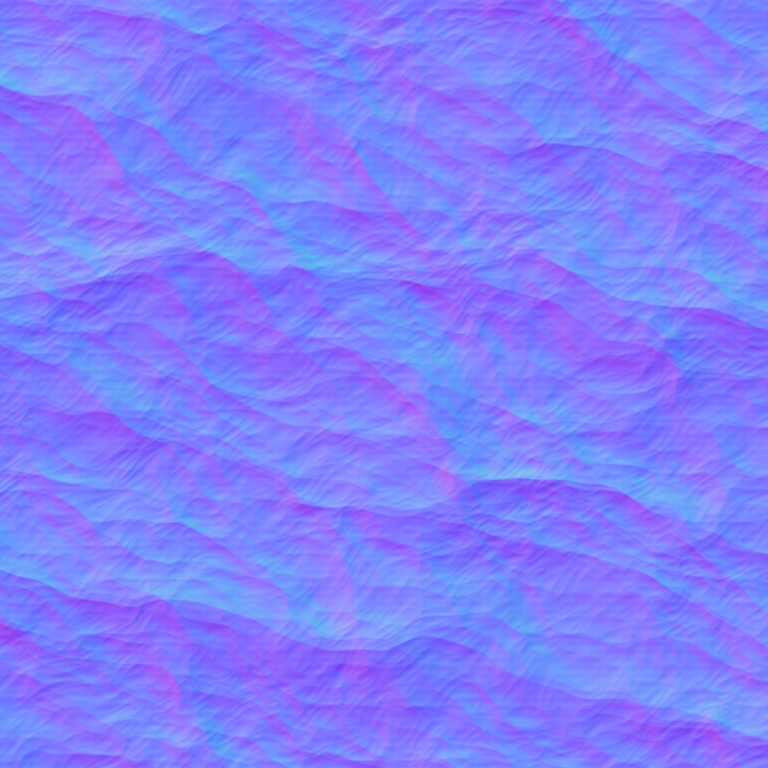
Write a three.js fragment shader that draws this texture map.

```glsl
// Tangent-space normal map of crumpled, woven cloth.
// Height is a sum of warped rounded folds (cellular paraboloids with sharp
// valleys), diagonal creases, fine wrinkles and a weave; slopes give the color.

varying vec2 vUv;

const float TAU = 6.2831853;
const float FOLD_FREQ = 3.6;       // largest folds across the canvas
const float FOLD_SLOPE = 0.105;    // steepness of the largest folds
const float FOLD_FALLOFF = 0.82;   // steepness kept per octave
const mat2 FOLD_SHEAR = mat2(0.75, 0.12, 0.50, 1.25); // slanted, flattened cells
const float WARP_COARSE = 0.045;
const float WARP_FINE = 0.012;
const float CREASE_SLOPE = 0.075;
const float WRINKLE_SLOPE = 0.05;
const float WEAVE_COUNT = 96.0;    // threads across the canvas
const float ROW_SLOPE = 0.036;
const float COLUMN_SLOPE = 0.016;
const float SAMPLE_STEP = 0.0026;  // slope distance, softens the valleys

vec2 hash2(vec2 p) {
  vec3 q = fract(vec3(p.xyx) * vec3(0.1031, 0.1030, 0.0973));
  q += dot(q, q.yzx + 33.33);
  return fract((q.xx + q.yz) * q.zy);
}

float corner(vec2 cell, vec2 offset) {
  float angle = TAU * hash2(cell + 57.0).x;
  return dot(vec2(cos(angle), sin(angle)), offset);
}

// Gradient noise, about -0.7 to 0.7
float gradientNoise(vec2 p) {
  vec2 i = floor(p);
  vec2 f = p - i;
  vec2 u = f * f * f * (f * (f * 6.0 - 15.0) + 10.0);
  vec2 e = vec2(1.0, 0.0);
  float low = mix(corner(i, f), corner(i + e, f - e), u.x);
  float high = mix(corner(i + e.yx, f - e.yx), corner(i + 1.0, f - 1.0), u.x);
  return mix(low, high, u.y);
}

vec2 noisePair(vec2 p) {
  return vec2(gradientNoise(p), gradientNoise(p + vec2(31.7, 11.3)));
}

// Rounded bumps meeting in sharp valleys
float bumps(vec2 p) {
  vec2 cell = floor(p);
  float nearest = 4.0;
  for (int y = -1; y <= 1; y++) {
    for (int x = -1; x <= 1; x++) {
      vec2 id = cell + vec2(float(x), float(y));
      vec2 toCenter = id + 0.5 + (hash2(id + 91.0) - 0.5) * vec2(0.9, 0.7) - p;
      nearest = min(nearest, dot(toCenter, toCenter));
    }
  }
  return -nearest;
}

float folds(vec2 p) {
  float height = 0.0;
  float freq = FOLD_FREQ;
  float slope = FOLD_SLOPE;
  for (int i = 0; i < 4; i++) {
    vec2 shift = float(i) * vec2(17.3, 9.7) + 20.0;
    height += slope / freq * bumps(FOLD_SHEAR * p * freq + shift);
    freq *= 2.1;
    slope *= FOLD_FALLOFF;
  }
  return height;
}

// Long creases falling to the right
float creases(vec2 p) {
  vec2 q = vec2(dot(p, vec2(0.8, 0.6)), dot(p, vec2(0.6, -0.8)));
  float broad = abs(gradientNoise(q * vec2(7.0, 2.2) + 40.0)) / 7.0;
  float narrow = abs(gradientNoise(q * vec2(17.0, 5.0) + 70.0)) / 17.0;
  return CREASE_SLOPE * (broad + 0.8 * narrow);
}

float wrinkles(vec2 p) {
  vec2 q = vec2(p.x - 0.4 * p.y, p.y - 0.3 * p.x);
  float medium = gradientNoise(q * vec2(24.0, 34.0) + 110.0) / 30.0;
  float small = abs(gradientNoise(q * vec2(44.0, 60.0) + 150.0)) / 50.0;
  return WRINKLE_SLOPE * (medium + small);
}

float weave(vec2 p) {
  float wear = 0.75 + 0.8 * gradientNoise(p * vec2(14.0, 26.0) + 200.0);
  vec2 thread = sin(TAU * WEAVE_COUNT * p);
  return wear * dot(thread, vec2(COLUMN_SLOPE, ROW_SLOPE)) / (TAU * WEAVE_COUNT);
}

float clothHeight(vec2 p) {
  vec2 warped = p + WARP_COARSE * noisePair(p * 4.5 + 10.0)
                  + WARP_FINE * noisePair(p * 15.0 + 60.0);
  return folds(warped) + creases(warped) + wrinkles(warped) + weave(p);
}

void main() {
  vec2 stepX = vec2(0.5 * SAMPLE_STEP, 0.0);
  vec2 stepY = stepX.yx;
  vec2 slope = vec2(clothHeight(vUv + stepX) - clothHeight(vUv - stepX),
                    clothHeight(vUv + stepY) - clothHeight(vUv - stepY)) / SAMPLE_STEP;
  // Green points down the canvas
  vec3 normal = normalize(vec3(-slope.x, slope.y, 1.0));
  gl_FragColor = vec4(normal * 0.5 + 0.5, 1.0);
}
```
